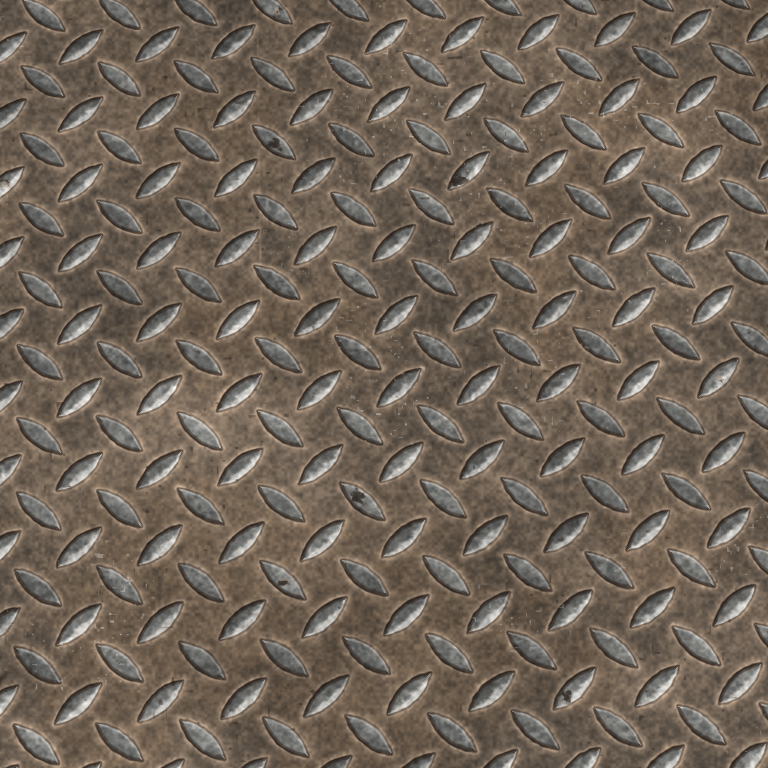
Give the GLSL for this texture, as a WebGL 2 fragment shader.

```glsl
#version 300 es
precision highp float;
// Worn steel tread plate: raised lens studs in alternating diagonals, seen in slight perspective.
#define COLUMN_STEP 0.0988   // column spacing at the top edge
#define COLUMN_GROWTH 0.00094 // widening of that spacing per row
#define ROW_STEP 0.0859      // row spacing at the top edge
#define ROW_GROWTH 0.00091   // widening of that spacing per row
#define ROW_TILT 0.0032      // rise of a row per column
#define FIRST_STUD vec2(0.0566, 0.0195)
#define CELL_ASPECT 0.92     // cell height over cell width
#define STUD_SIZE vec2(0.348, 0.106) // half length, half width in cells
#define STUD_ANGLE 0.69
#define RUST 0.4
#define WEAR 0.45
#define GRAIN 0.42

uniform vec2 u_resolution;
out vec4 outColor;

const vec3 PLATE_LIGHT = vec3(0.50, 0.435, 0.37);
const vec3 PLATE_DARK = vec3(0.325, 0.29, 0.255);
const vec3 HALO = vec3(0.68, 0.59, 0.505);
const vec3 STEEL = vec3(0.49, 0.49, 0.48);
const vec3 GLINT = vec3(0.86, 0.85, 0.83);
const vec3 SHADOW = vec3(0.17, 0.135, 0.11);
const vec3 RUST_TINT = vec3(0.49, 0.385, 0.28);
const vec2 LIGHT = vec2(0.94, 0.34); // y points down

float hash(vec2 p) {
  vec3 q = fract(p.xyx * 0.1031);
  q += dot(q, q.yzx + 33.33);
  return fract((q.x + q.y) * q.z);
}

float noise(vec2 p) {
  vec2 i = floor(p), f = fract(p);
  f = f * f * (3.0 - 2.0 * f);
  return mix(mix(hash(i), hash(i + vec2(1, 0)), f.x),
             mix(hash(i + vec2(0, 1)), hash(i + vec2(1, 1)), f.x), f.y);
}

float fbm(vec2 p) {
  float sum = 0.0, weight = 0.5;
  for (int k = 0; k < 4; k++) {
    sum += weight * noise(p);
    p = p * 2.03 + 17.1;
    weight *= 0.5;
  }
  return sum / 0.9375;
}

// Signed distance to a pointed lens, long along x
float lens(vec2 p, vec2 size) {
  p = abs(p).yx;
  float h = size.x, w = size.y, offset = 0.5 * (h * h - w * w) / w;
  vec3 c = h * p.x < offset * (p.y - h) ? vec3(0, h, 0) : vec3(-offset, 0, offset + w);
  return length(p - c.xy) - c.z;
}

// Column and row numbers at a canvas point
vec2 plateGrid(vec2 p) {
  vec2 g = p * 10.0;
  for (int k = 0; k < 4; k++) {
    float drop = p.y - FIRST_STUD.y + ROW_TILT * g.x;
    g.y = (sqrt(max(ROW_STEP * ROW_STEP + 4.0 * ROW_GROWTH * drop, 0.0)) - ROW_STEP) / (2.0 * ROW_GROWTH);
    g.x = (p.x - FIRST_STUD.x + 0.0009 * g.y) / (COLUMN_STEP + COLUMN_GROWTH * g.y);
  }
  return g;
}

// Adds one set of studs; lean is +1 or -1 for the two diagonals
vec3 addStuds(vec3 color, vec2 grid, float lean, vec2 p, float aa) {
  vec2 id = floor(grid + 0.5);
  vec2 local = (grid - id) * vec2(1.0, CELL_ASPECT);
  float seed = hash(id + 40.0 + 60.0 * lean);
  float angle = STUD_ANGLE + 0.06 * (seed - 0.5);
  vec2 along = vec2(cos(angle), lean * sin(angle));
  vec2 across = vec2(along.y * lean, -along.x * lean);
  vec2 q = vec2(dot(local, along), dot(local, across));
  float d = lens(q, STUD_SIZE) + 0.014 * (noise(p * 130.0) - 0.5);
  float lit = q.y / STUD_SIZE.y * dot(across, LIGHT);

  // Polished halo, brightest at the foot, then a thin shadow line
  float patchy = fbm(p * 34.0);
  float halo = 0.5 * smoothstep(0.13, 0.02, d) + 0.5 * smoothstep(0.065, 0.02, d);
  color = mix(color, HALO * (0.85 + 0.3 * fbm(p * 150.0)), clamp(halo * (0.45 + 0.9 * patchy), 0.0, 1.0));
  float shade = mix(0.35, 0.95, smoothstep(0.5, -0.5, lit));
  color = mix(color, SHADOW, shade * smoothstep(0.032, 0.006, abs(d - 0.004)));

  // Curved steel face, bright where it turns to the light
  float grain = fbm(p * vec2(110.0, 140.0) + seed * 9.0);
  vec3 face = STEEL * (0.82 + 0.2 * seed + 0.5 * (grain - 0.5) + 0.18 * lit);
  float glint = smoothstep(0.0, 0.5, lit + 0.6 * (grain - 0.5)) * (lean < 0.0 ? 0.95 : 0.22);
  face = mix(face, GLINT, glint * (0.75 + 0.25 * seed));
  float rim = smoothstep(-0.04, -0.01, d);
  face = mix(face, lit > 0.0 ? GLINT : SHADOW, rim * (lit > 0.0 ? 0.4 : 0.55));

  // Chips on a few studs
  vec2 chipCenter = vec2(hash(id + 7.0) - 0.5, 0.0) * 0.4;
  float chip = step(0.94, seed) * smoothstep(0.09, 0.03, length(q - chipCenter) + 0.2 * (grain - 0.5));
  face = mix(face, mix(SHADOW, HALO, smoothstep(0.4, 0.6, grain)), chip * 0.7);
  return mix(color, face, smoothstep(aa, -aa, d));
}

void main() {
  vec2 p = gl_FragCoord.xy / u_resolution;
  p.y = 1.0 - p.y;
  float aa = 8.0 / min(u_resolution.x, u_resolution.y);

  // Mottled plate with rust, stronger toward the bottom
  float stain = fbm(p * 11.0), grain = fbm(p * 110.0);
  vec3 color = mix(PLATE_DARK, PLATE_LIGHT, smoothstep(0.22, 0.78, 0.55 * stain + 0.45 * grain));
  float rust = smoothstep(0.45, 0.8, fbm(p * 7.0 + 31.0) + 0.2 * p.y - 0.05);
  color = mix(color, RUST_TINT, RUST * rust * (0.3 + 0.7 * grain));

  // Faint seam down the upper half
  float seam = smoothstep(0.0025, 0.0005, abs(p.x - 0.335 - 0.012 * p.y)) * smoothstep(0.55, 0.3, p.y);
  color = mix(color, HALO, 0.5 * seam * noise(p * vec2(20.0, 60.0)));

  vec2 grid = plateGrid(p);
  color = addStuds(color, grid, 1.0, p, aa);
  color = addStuds(color, grid - 0.5, -1.0, p, aa);

  // Scattered pale scuffs and dark pits
  float patchy = smoothstep(0.5, 0.75, fbm(p * 6.0 + 5.0));
  float scuff = smoothstep(0.86, 0.97, noise(p * vec2(210.0, 230.0) + 3.0)) * patchy;
  float pit = smoothstep(0.9, 0.98, noise(p * 120.0 + 71.0)) * smoothstep(0.5, 0.7, noise(p * 13.0));
  color = mix(color, GLINT, WEAR * scuff);
  color = mix(color, SHADOW, WEAR * pit);

  // Fine grain and broad light changes over everything
  float speckle = 0.6 * noise(p * 250.0) + 0.4 * noise(p * 140.0 + 9.0) - 0.5;
  float broad = fbm(p * 3.5 + 60.0) - 0.5;
  color *= 0.97 + GRAIN * speckle + 0.4 * broad + 0.1 * (p.y - 0.5);
  outColor = vec4(color, 1.0);
}
```
